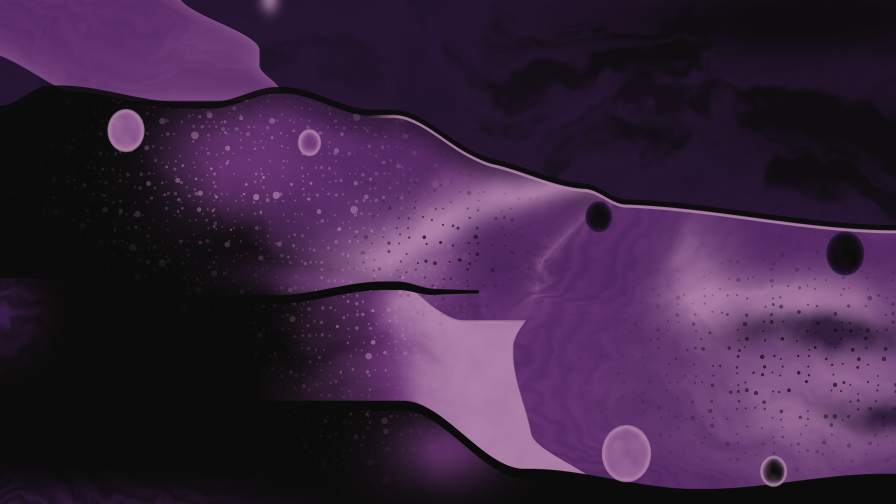
Give the GLSL for this background, as a WebGL 2 fragment shader.

```glsl
#version 300 es
precision highp float;
uniform vec2 u_resolution;
out vec4 outColor;

#define SWIRL 0.07
#define STREAKS 120.0
#define SPECK_DENSITY 0.42
#define RIM 0.002
#define VEIN 0.007
#define SOFT (1.0 / u_resolution.y)

const vec3 INK = vec3(.045, .043, .042), NIGHT = vec3(.145, .08, .19);
const vec3 PLUM = vec3(.27, .125, .34), VIOLET = vec3(.43, .21, .47);
const vec3 MAUVE = vec3(.53, .33, .54), LILAC = vec3(.68, .5, .66);

float hash(vec2 p) { return fract(sin(dot(p, vec2(127.1, 311.7))) * 43758.5); }

float noise(vec2 p) {
  vec2 i = floor(p), f = fract(p), e = vec2(1, 0);
  f *= f * (3. - 2. * f);
  return mix(mix(hash(i), hash(i + e), f.x), mix(hash(i + e.yx), hash(i + e.xx), f.x), f.y);
}

float fbm(vec2 p) {
  float sum = 0., amp = .5;
  for (int i = 0; i < 5; i++) {
    sum += amp * noise(p);
    p = mat2(1.6, 1.2, -1.2, 1.6) * p + 3.7;
    amp *= .5;
  }
  return sum;
}

float ramp(float a, float b, float x) { return smoothstep(a, b, x); }
float cover(float d) { return ramp(-SOFT, SOFT, d); }
float stroke(float d, float w) { return 1. - ramp(w, w + 1.5 * SOFT, abs(d)); }
void lay(inout vec3 base, vec3 paint, float a) { base = mix(base, paint, a); }
float glow(vec2 p, float x, float y, float rx, float ry) {
  p = (p - vec2(x, y)) / vec2(rx, ry);
  return exp(-dot(p, p));
}

// Flow borders: heights over x, seam position over y
float topEdge(float x) {
  return .78 + .04 * ramp(0., .1, x) - .033 * ramp(.12, .36, x) + .03 * ramp(.42, .55, x)
    - .045 * ramp(.56, .74, x) - .092 * ramp(.78, .98, x) - .055 * ramp(.93, 1.17, x)
    - .03 * ramp(1.16, 1.24, x) - .052 * ramp(1.2, 1.78, x);
}
float midEdge(float x) {
  return .456 - .05 * ramp(.05, .4, x) + .027 * ramp(.55, .76, x) - .012 * ramp(.79, .86, x);
}
float lowEdge(float x) {
  return .195 - .135 * ramp(.8, 1.04, x) - .04 * ramp(1.05, 1.38, x) + .03 * ramp(1.4, 1.75, x);
}
float seam(float y) {
  return 1.198 - .04 * ramp(.1, .3, y) - .14 * ramp(.02, .14, y)
    + .06 * ramp(.31, .43, y) + .13 * ramp(.45, .63, y);
}

// Round specks of random size, one per grid cell
float specks(vec2 p, float scale) {
  vec2 id = floor(p * scale), c = .25 + .5 * vec2(hash(id + 2.3), hash(id + 5.7));
  float size = .05 + .17 * pow(hash(id + 9.1), 3.);
  float d = length(fract(p * scale) - c) - size;
  return step(hash(id), SPECK_DENSITY) * (1. - ramp(0., scale * SOFT, d));
}

// Drop with a lit rim
void drop(inout vec3 base, vec2 p, float x, float y, float r, vec3 fill, vec3 rim) {
  p -= vec2(x, y);
  float d = length(p * vec2(1.08, .93)) - r;
  lay(base, mix(fill, rim, .35 * noise(p * 60.) + .5 * ramp(-.012, 0., d)), cover(-d));
  lay(base, rim, .8 * stroke(d, RIM * .6));
}

void main() {
  vec2 p = gl_FragCoord.xy / u_resolution * vec2(16. / 9., 1);
  vec2 bend = vec2(fbm(p * 4.), fbm(p * 4. + 17.)) - .48, q = p + SWIRL * bend;
  float cloud = fbm(q * vec2(5, 9) + bend * 3.), fine = fbm(q * 22.);
  float top = topEdge(p.x) - p.y, mid = midEdge(p.x) - p.y, low = lowEdge(p.x) - p.y;
  float pocket = mid - .06 * ramp(.79, .92, p.x), side = p.x - seam(p.y);

  // Night pool
  float shade = glow(q, 1.6, .97, .4, .09) + .7 * glow(q, 1.75, .73, .3, .08);
  vec3 color = mix(NIGHT * (.8 + .45 * cloud), INK, min(shade + .7 * ramp(.48, .75, cloud), .85));

  // Upper left lobe
  float lobe = min(.555 - .04 * ramp(.82, .87, p.y) - .16 * ramp(.9, 1.01, p.y) - p.x,
    p.y - .9 + .1 * ramp(-.05, .2, p.x));
  float grain = .5 + .5 * sin(STREAKS * (q.y + .4 * q.x + .25 * cloud));
  vec3 paint = mix(PLUM, VIOLET, .25 + .6 * cloud + .15 * grain);
  lay(paint, MAUVE, .7 * exp(-max(lobe, 0.) / .025) + .3 * glow(q, .42, .9, .12, .07));
  lay(color, paint, cover(lobe));
  lay(color, LILAC, .8 * glow(p, .535, 1., .018, .025));

  // Upper tongue: black, violet, then a pale arc
  float lit = ramp(.27, .55, q.x - 1.2 * max(.66 - q.y, 0.) + .15 * (cloud - .5));
  lit = max(lit, glow(q, .68, .45, .15, .035)) * (.55 + .45 * ramp(0., .07, top));
  vec3 body = mix(INK, mix(PLUM, VIOLET, cloud), lit);
  lay(body, VIOLET, .7 * glow(q, .48, .66, .14, .1));
  float arc = glow(q, q.x, .44 + .19 * ramp(.5, 1.15, q.x), 1., .085 - .055 * ramp(.85, 1.15, q.x));
  float haze = max(arc * ramp(.53, .8, q.x), .85 * glow(q, .82, .51, .13, .1));
  lay(body, mix(MAUVE, LILAC, haze), haze * (.8 + .3 * fine));
  lay(body, mix(PLUM, VIOLET, .7 * cloud), .85 * glow(q, 1.04, .48, .11, .085));

  // Lower tongue
  float fade = q.x + .12 * (cloud - .5);
  paint = mix(INK, VIOLET, ramp(.52, .82, fade));
  lay(paint, LILAC, ramp(.74, .9, fade + .25 * (q.y - .3)) * (.85 + .2 * fine));
  lay(body, paint, cover(pocket));
  lay(body, LILAC, .85 * stroke(pocket, RIM) * ramp(.78, .82, p.x));

  // Marbled right side with smoke and mottles
  float folds = .5 + .5 * sin(STREAKS * (side + .25 * cloud));
  paint = mix(PLUM, VIOLET, .15 + .5 * cloud + .3 * folds * exp(-max(side, 0.) * 4.));
  float smoke = glow(q, 1.39, .44, .07, .1) + glow(q, 1.58, .39, .17, .05)
    + glow(q, 1.62, .21, .26, .14) + glow(q, 1.76, .58, .07, .035);
  lay(paint, LILAC, min(smoke * (.25 + 1.1 * cloud), .92));
  float mottle = glow(q, 1.65, .335, .18, .03) + glow(q, 1.76, .18, .1, .035);
  lay(paint, NIGHT, min(mottle * (.2 + 1.3 * fine), .85));
  lay(body, paint, cover(side));
  lay(body, MAUVE, exp(-abs(side + .012) / .018) * ramp(.34, .38, p.y) * (.35 + .5 * folds));

  // Black floor with violet patches
  lay(body, mix(INK, VIOLET, .8 * glow(q, .88, .1, .11, .065)), cover(low));
  float dim = .8 * glow(p, 0., .38, .07, .08) * cover(mid) + .7 * glow(q, .15, 0., .3, .045);
  lay(body, PLUM, dim * (.5 + .5 * grain));

  // Light and dark specks
  float sparkle = glow(p, .5, .66, .24, .15) + glow(p, .74, .4, .14, .2);
  float dots = max(specks(p, 32.), .7 * specks(p + 3.1, 75.));
  lay(body, LILAC, .75 * dots * min(sparkle, 1.));
  float pepper = glow(p, .87, .52, .15, .1) + glow(p, 1.6, .28, .28, .17);
  lay(body, INK, .75 * specks(p + 7.7, 58.) * min(pepper, 1.));

  // Veins and bright rim
  lay(body, INK, stroke(mid, VEIN * (1. - .75 * ramp(.78, .95, p.x))) * cover(.95 - p.x));
  lay(body, INK, stroke(low, VEIN * 1.2));
  lay(color, body, cover(top));
  lay(color, INK, .9 * stroke(top + .004, .005));
  lay(color, LILAC, .9 * stroke(top - .003, RIM * .7) * ramp(.72, .8, p.x));

  // Drops
  drop(color, p, .25, .741, .037, MAUVE, LILAC);
  drop(color, p, .614, .717, .022, VIOLET, LILAC);
  drop(color, p, 1.188, .57, .026, INK, NIGHT);
  drop(color, p, 1.677, .497, .038, INK, NIGHT);
  drop(color, p, 1.243, .1, .05, MAUVE, LILAC);
  drop(color, p, 1.535, .065, .026, INK, LILAC);
  outColor = vec4(color, 1);
}
```
